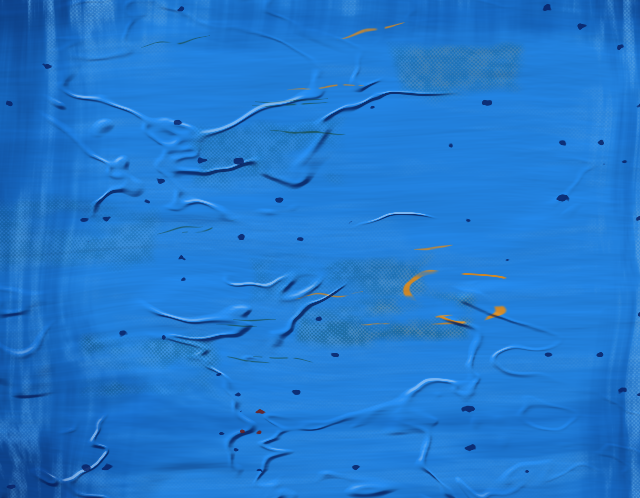
Reproduce this texture procedurally as a WebGL 1 fragment shader.

```glsl
precision highp float;
// Thick blue acrylic on canvas: palette-knife ridges, bare weave and ochre scrapes.
uniform vec2 u_resolution;

float hash(vec2 p) {
  vec3 q = fract(p.xyx * 0.1031);
  q += dot(q, q.yzx + 33.33);
  return fract((q.x + q.y) * q.z);
}

float noise(vec2 p) {
  vec2 i = floor(p), f = fract(p);
  f = f * f * (3.0 - 2.0 * f);
  return mix(mix(hash(i), hash(i + vec2(1, 0)), f.x),
             mix(hash(i + vec2(0, 1)), hash(i + vec2(1, 1)), f.x), f.y);
}

float fbm(vec2 p) {
  float sum = 0.0, amp = 0.53;
  for (int i = 0; i < 4; i++) {
    sum += amp * noise(p);
    p = mat2(0.98, 0.17, -0.17, 0.98) * p * 2.03 + 17.3;
    amp *= 0.5;
  }
  return sum;
}

// Paint thickness: broken ledges and lips over fine knife strokes
float thickness(vec2 p) {
  vec2 w = p + 0.12 * vec2(noise(p * 6.0), noise(p * 5.0 + 9.0));
  float folds = fbm(w * vec2(2.6, 5.5) + 4.0);
  float broken = smoothstep(0.42, 0.68, noise(p * vec2(5.0, 8.0) + 31.0));
  broken *= 1.0 - 0.8 * smoothstep(0.85, 1.15, p.x);
  broken *= 1.0 - 0.7 * smoothstep(0.78, 0.9, p.y);
  float ledge = smoothstep(0.42, 0.445, folds) + smoothstep(0.55, 0.575, folds);
  float lip = exp(-pow((folds - 0.45) * 90.0, 2.0)) + exp(-pow((folds - 0.58) * 90.0, 2.0));
  float strokes = fbm(p * vec2(4.0, 38.0) + 2.0 * noise(p * 3.0));
  return broken * (0.005 * ledge + 0.004 * lip) + 0.004 * strokes + 0.008 * noise(w * vec2(7, 13));
}

// Tapered, slightly wavy scrape of given half length and half width
float scrape(vec2 p, vec2 centre, float tilt, float halfLength, float halfWidth) {
  vec2 d = p - centre;
  d.y -= tilt * d.x + 0.012 * (noise(p * 22.0) - 0.5);
  float taper = 1.0 - pow(min(abs(d.x) / halfLength, 1.0), 2.0);
  float soft = 0.8 / u_resolution.y;
  return smoothstep(-soft, soft, halfWidth * taper - abs(d.y)) * step(0.01, taper);
}

void main() {
  vec2 p = gl_FragCoord.xy / u_resolution.y;
  vec3 ochre = vec3(0.80, 0.53, 0.16), green = vec3(0.10, 0.33, 0.37);
  vec3 pale = vec3(0.36, 0.64, 0.88), navy = vec3(0.03, 0.13, 0.40);

  // Blue ground: bright centre, deeper borders, streaks along the knife
  float leftEdge = 1.0 - smoothstep(0.0, 0.35, p.x);
  float rightEdge = smoothstep(1.12, 1.28, p.x);
  float topEdge = smoothstep(0.86, 1.0, p.y);
  float across = fbm(p * vec2(3.0, 26.0) + 1.5 * noise(p * 4.0));
  float down = fbm(p * vec2(42.0, 5.0) + 2.0 * noise(p * 5.0));
  float border = clamp(leftEdge + rightEdge + 0.6 * topEdge, 0.0, 1.0);
  float tone = 0.83 - 0.42 * leftEdge - 0.25 * rightEdge - 0.22 * topEdge;
  tone -= 0.26 * (1.0 - smoothstep(0.0, 0.5, p.y));
  tone += 0.4 * (mix(across, down, border) - 0.5) + 0.4 * (fbm(p * vec2(3, 5)) - 0.5);
  vec3 col = mix(vec3(0.05, 0.26, 0.55), vec3(0.08, 0.39, 0.73), smoothstep(0.12, 0.48, tone));
  col = mix(col, vec3(0.13, 0.50, 0.86), smoothstep(0.42, 0.72, tone));

  // Woven canvas, showing in scraped patches and along the border
  vec2 thread = p * 130.0 + 0.7 * noise(p * 30.0);
  float weave = 0.5 + 0.5 * cos(6.2832 * thread.x) * cos(6.2832 * thread.y);
  weave = smoothstep(0.25, 0.85, weave * 0.8 + 0.5 * (noise(thread * 0.6) - 0.3));
  float bare = 0.0;
  for (int i = 0; i < 6; i++) {
    float k = float(i);
    vec2 centre = vec2(0.1 + fract(k * 0.618 + 0.58), 0.12 + 0.75 * fract(k * 0.78 + 0.42));
    vec2 size = vec2(0.11 + 0.09 * hash(vec2(k, 3)), 0.04 + 0.025 * hash(vec2(k, 8)));
    vec2 d = abs(p - centre) - size + 0.06 * (fbm(p * vec2(9, 18)) - 0.5);
    float patchMask = 1.0 - smoothstep(-0.02, 0.012, max(d.x, d.y));
    bare = max(bare, patchMask * (0.5 + 0.5 * hash(vec2(k, 5))));
  }
  bare *= smoothstep(0.22, 0.55, fbm(p * vec2(8.0, 16.0) + 7.0));
  float warm = smoothstep(0.6, 0.95, p.x + 0.3 * (noise(p * 9.0) - 0.5));
  vec3 threadColor = mix(vec3(0.34, 0.58, 0.74), vec3(0.58, 0.52, 0.33), warm);
  col = mix(col, mix(green, threadColor, weave), bare * (0.35 + 0.25 * abs(weave - 0.5)));

  // Dry pale scumble catching the raised threads
  float scumble = smoothstep(0.5, 0.75, mix(across, down, border));
  scumble *= 0.2 + 0.6 * max(rightEdge, topEdge) + 0.25 * leftEdge;
  col = mix(col, pale, scumble * (0.45 + 0.45 * weave));

  // Ochre scrapes on the right, green ones on the left
  for (int i = 0; i < 18; i++) {
    float k = float(i);
    float r = hash(vec2(k, 11)), s = hash(vec2(k, 23)), t = hash(vec2(k, 37));
    vec2 centre = vec2(0.35 + 0.72 * r, 0.42 + 0.3 * (s - 0.5) + 0.4 * step(0.75, t));
    float mark = scrape(p, centre, 0.35 * (s - 0.3), 0.025 + 0.06 * t, 0.0012 + 0.002 * r * s);
    float dry = smoothstep(0.2, 0.5, noise(p * vec2(60, 110) + k));
    col = mix(col, mix(green, ochre, step(0.4, r)), mark * dry * 0.85);
  }
  vec2 q = (p - vec2(0.91, 0.405)) / vec2(0.12, 0.042);
  float loopDist = abs(length(q) - 1.0 + 0.7 * (noise(p * vec2(14, 30)) - 0.5));
  float swirl = 1.0 - smoothstep(0.04, 0.10, loopDist);
  col = mix(col, ochre, swirl * smoothstep(0.42, 0.6, noise(p * vec2(22, 40) + 5.0)));

  // Relief lit from the upper left
  vec2 toLight = vec2(-0.5, 0.86) * 0.0016;
  float slope = (thickness(p + toLight) - thickness(p - toLight)) / 0.0032;
  col = mix(col, navy, 0.8 * smoothstep(0.12, 1.1, slope));
  col *= 1.0 - 0.25 * clamp(slope, -0.4, 0.4);
  col = mix(col, vec3(0.66, 0.80, 0.95), 0.65 * smoothstep(0.45, 1.3, -slope));

  // Scattered navy flecks, a few of them rust red near the bottom
  vec2 cell = floor(p * 26.0), f = fract(p * 26.0);
  float pick = hash(cell + 71.0), big = hash(cell + 5.0);
  vec2 offset = f - 0.35 - 0.3 * vec2(hash(cell + 2.0), big);
  float blob = length(offset * vec2(0.8, 1.3)) + 0.2 * (noise(p * 140.0) - 0.5);
  float fleck = 1.0 - smoothstep(0.0, 0.08, blob - 0.04 - 0.14 * big * big);
  float cluster = 1.0 - smoothstep(0.04, 0.17, length((p - vec2(0.56, 0.13)) * vec2(1, 1.6)));
  vec3 fleckColor = mix(navy, vec3(0.42, 0.10, 0.08), step(0.6, cluster * (0.5 + big)));
  col = mix(col, fleckColor, fleck * step(0.93 - 0.35 * cluster, pick) * 0.85);

  gl_FragColor = vec4(col, 1.0);
}
```
